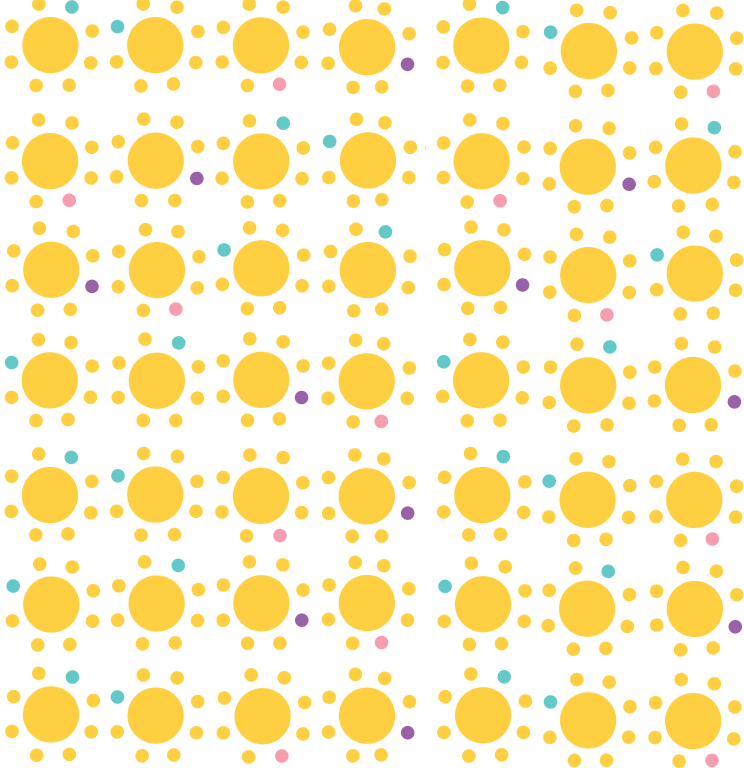
This pattern is drawn by a WebGL 1 fragment shader. Its source:

```glsl
precision highp float;
uniform vec2 u_resolution;

// Lengths are fractions of the canvas height
#define REPEATS 7.0
#define PITCH vec2(0.1378, 0.1452)
#define FIRST_SUN vec2(0.0655, 0.0614)
#define SUN_RADIUS 0.0366
#define DOT_RADIUS 0.0088
#define RING_RADIUS 0.0562
#define COLUMN_GAP 0.0111
#define COLUMN_DROP 0.0065
#define ROW_SAG 0.0027
#define JITTER 0.0028
#define DOT_JITTER 0.0016

const float TAU = 6.2831853;
const vec3 PAPER = vec3(1.0);
const vec3 YELLOW = vec3(1.0, 0.81, 0.26);
const vec3 TEAL = vec3(0.39, 0.785, 0.785);
const vec3 PINK = vec3(0.965, 0.62, 0.69);
const vec3 PURPLE = vec3(0.60, 0.385, 0.66);

vec2 hash22(vec2 p) {
  vec3 q = fract(p.xyx * vec3(0.1031, 0.1030, 0.0973));
  q += dot(q, q.yzx + 33.33);
  return fract((q.xx + q.yz) * q.zy);
}

// Antialiased disc coverage, one pixel wide at the rim
float disc(vec2 p, float radius) {
  return clamp(0.5 - (length(p) - radius) * u_resolution.y, 0.0, 1.0);
}

// Eight unevenly spread dots, clockwise from the upper right
vec2 dotPosition(float k, vec2 cell) {
  float turn = TAU * k / 8.0;
  float angle = radians(65.6 + 5.4 * cos(turn - 2.86)) - turn;
  float radius = RING_RADIUS * (1.0 + 0.028 * cos(turn - 1.2));
  vec2 pos = radius * vec2(cos(angle), sin(angle));
  // The middle column has its right-hand end dots pulled inward
  if (cell.x == 3.0 && (k == 0.0 || k == 3.0)) pos.x -= 0.1 * RING_RADIUS;
  return pos + (hash22(cell * 9.0 + k + 2.0) - 0.5) * DOT_JITTER;
}

// Accent kind 0..3: column number with its two bits flipped by row
float accentKind(vec2 cell) {
  float flipLow = (cell.y == 2.0 || cell.y == 3.0 || cell.y == 5.0) ? 1.0 : 0.0;
  float flipHigh = (cell.y == 1.0 || cell.y == 2.0) ? 1.0 : 0.0;
  float low = mod(cell.x + flipLow, 2.0);
  float high = mod(floor(cell.x / 2.0) + flipHigh, 2.0);
  return low + 2.0 * high;
}

void main() {
  // Rows count downward from the top edge
  vec2 p = gl_FragCoord.xy / u_resolution.y;
  p.y = 1.0 - p.y;

  // Wider gap before the fifth column, last two columns hang lower
  float gapEdge = FIRST_SUN.x + 3.5 * PITCH.x + 0.5 * COLUMN_GAP;
  p.x -= COLUMN_GAP * step(gapEdge, p.x);
  float column = clamp(floor((p.x - FIRST_SUN.x) / PITCH.x + 0.5), 0.0, REPEATS - 1.0);
  p.y -= COLUMN_DROP * step(4.5, column);
  float row = clamp(floor((p.y - FIRST_SUN.y) / PITCH.y + 0.5), 0.0, REPEATS - 1.0);
  vec2 cell = vec2(column, row);

  // Position relative to the sun, y up
  vec2 center = FIRST_SUN + cell * PITCH;
  center.y += ROW_SAG * cos(TAU * (row - 1.0) / 3.0);
  center += (hash22(cell + 5.0) - 0.5) * JITTER;
  vec2 local = (p - center) * vec2(1.0, -1.0);

  // One dot of each sun takes an accent colour
  float kind = accentKind(cell);
  float accentDot = kind < 0.5 ? 0.0 : kind < 1.5 ? 6.0 : kind < 2.5 ? 3.0 : 2.0;
  vec3 accent = kind < 1.5 ? TEAL : kind < 2.5 ? PINK : PURPLE;

  vec3 color = mix(PAPER, YELLOW, disc(local, SUN_RADIUS));
  for (int i = 0; i < 8; i++) {
    float k = float(i);
    vec3 dotColor = k == accentDot ? accent : YELLOW;
    color = mix(color, dotColor, disc(local - dotPosition(k, cell), DOT_RADIUS));
  }
  gl_FragColor = vec4(color, 1.0);
}
```
